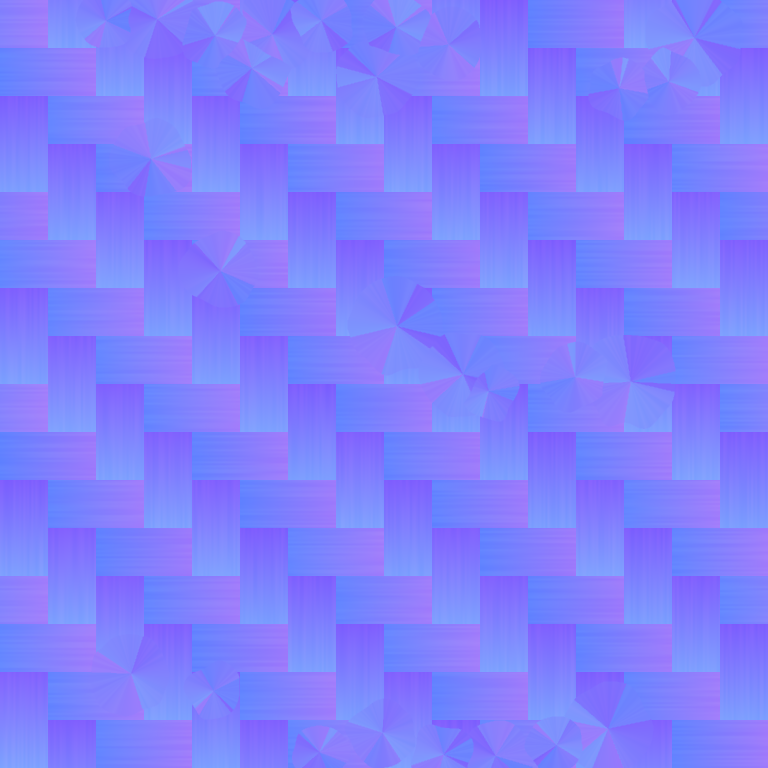
Reproduce this texture map procedurally as a three.js fragment shader.

```glsl
// Normal map of a herringbone plank weave with brushed grain and smeared, fan-shaped repair patches
varying vec2 vUv;

#define GRID 16.0          // half-plank cells across and up
#define GRAIN_LINES 24.0   // grain streaks over a plank's width
#define GRAIN_SHIFT 0.17   // how far grain pulls the slope gradient
#define GRAIN_TILT 0.022   // sideways tilt of each streak
#define PLANK_VARY 0.018   // difference between planks
#define PATCH_GRID 13.0    // possible patches across and up
#define PATCH_KEEP 0.78    // share of possible patches used
#define FAN_REACH 0.055    // ring that the smeared rays are taken from
#define FAN_FADE 0.22      // how much smearing flattens the slope
#define AA_STEP 0.0005     // spacing of the smoothing samples

float hash(vec2 p) {
  vec3 q = fract(vec3(p.xyx) * 0.1031);
  q += dot(q, q.yzx + 33.33);
  return fract((q.x + q.y) * q.z);
}

float noise(vec2 p) {
  vec2 i = floor(p), f = fract(p);
  f = f * f * (3.0 - 2.0 * f);
  return mix(mix(hash(i), hash(i + vec2(1.0, 0.0)), f.x),
             mix(hash(i + vec2(0.0, 1.0)), hash(i + 1.0), f.x), f.y);
}

float segmentDistance(vec2 p, vec2 a, vec2 b) {
  vec2 ab = b - a;
  return length(p - a - ab * clamp(dot(p - a, ab) / dot(ab, ab), 0.0, 1.0));
}

// Two-cell planks stepping diagonally, each sloping along its length
vec3 weave(vec2 p) {
  vec2 q = p * GRID, cell = floor(q), f = q - cell;
  float k = mod(cell.x + cell.y + 1.0, 4.0);
  bool across = k < 0.5 || k > 2.5;
  float second = k < 1.5 ? 1.0 : 0.0;
  float along = 0.5 * ((across ? f.x : 1.0 - f.y) + second);
  float lane = across ? f.y : f.x;
  vec2 id = mod(cell + (across ? vec2(-second, 0.0) : vec2(0.0, second)), GRID);

  // Grain: stretched noise running the length of the plank
  vec2 offset = 90.0 * vec2(hash(id + 3.0), hash(id + 17.0));
  float fine = noise(vec2(lane * GRAIN_LINES, along * 1.5) + offset) - 0.5;
  float broad = noise(vec2(lane * GRAIN_LINES * 0.3, along) + offset.yx) - 0.5;
  float grain = 0.65 * fine + 0.35 * broad;
  float slope = along + grain * GRAIN_SHIFT * (across ? 1.0 : 0.6);
  float vary = (hash(id + 41.0) - 0.5) * PLANK_VARY;

  vec3 horizontal = mix(vec3(0.385, 0.52, 1.0), vec3(0.63, 0.485, 0.985), slope);
  vec3 vertical = mix(vec3(0.505, 0.375, 0.995), vec3(0.495, 0.63, 0.995), slope);
  vec2 side = across ? vec2(0.0, 1.0) : vec2(1.0, 0.0);
  vec3 tone = across ? horizontal : vertical;
  tone.rg += side * fine * 2.0 * GRAIN_TILT + vary;
  return tone;
}

// Distance to the worn trails along which patches appear
float wearDistance(vec2 p) {
  float d = segmentDistance(p, vec2(0.08, 0.96), vec2(0.94, 0.91));
  d = min(d, segmentDistance(p, vec2(0.16, 0.82), vec2(0.29, 0.68)));
  d = min(d, segmentDistance(p, vec2(0.46, 0.57), vec2(0.61, 0.47)));
  d = min(d, segmentDistance(p, vec2(0.61, 0.47), vec2(0.90, 0.53)));
  d = min(d, segmentDistance(p, vec2(0.17, 0.10), vec2(0.28, 0.09)));
  d = min(d, segmentDistance(p, vec2(0.44, 0.02), vec2(0.76, 0.03)));
  return min(d, segmentDistance(p, vec2(0.92, 0.30), vec2(0.98, 0.29)));
}

// Weave with scattered cells replaced by rays fanning from their seeds
vec3 surface(vec2 p) {
  vec2 warp = vec2(noise(p * 38.0), noise(p * 38.0 + 60.0)) - 0.5;
  vec2 w = p + 0.012 * warp;
  vec2 base = floor(w * PATCH_GRID), seed = vec2(0.0);
  float nearest = 1.0;
  for (int y = -1; y <= 1; y++) {
    for (int x = -1; x <= 1; x++) {
      vec2 cell = base + vec2(float(x), float(y)) + 50.0;
      vec2 jitter = vec2(hash(cell), hash(cell + 71.0));
      vec2 s = (cell - 50.0 + 0.15 + 0.7 * jitter) / PATCH_GRID;
      float radius = mix(0.035, 0.062, hash(cell + 29.0));
      float d = length(w - s);
      bool used = wearDistance(s) < 0.042 && hash(cell + 13.0) < PATCH_KEEP;
      if (used && d < radius && d < nearest) {
        nearest = d;
        seed = s;
      }
    }
  }
  if (nearest > 0.5) return weave(p);
  vec2 ray = (p - seed) / max(length(p - seed), 0.0001);
  vec3 smear = weave(seed + FAN_REACH * ray);
  return mix(smear, vec3(0.5, 0.5, 0.99), FAN_FADE);
}

void main() {
  vec3 color = vec3(0.0);
  for (int i = 0; i < 4; i++) {
    vec2 corner = vec2(mod(float(i), 2.0), floor(float(i) * 0.5)) - 0.5;
    color += 0.25 * surface(vUv + corner * 2.0 * AA_STEP);
  }
  gl_FragColor = vec4(color, 1.0);
}
```
